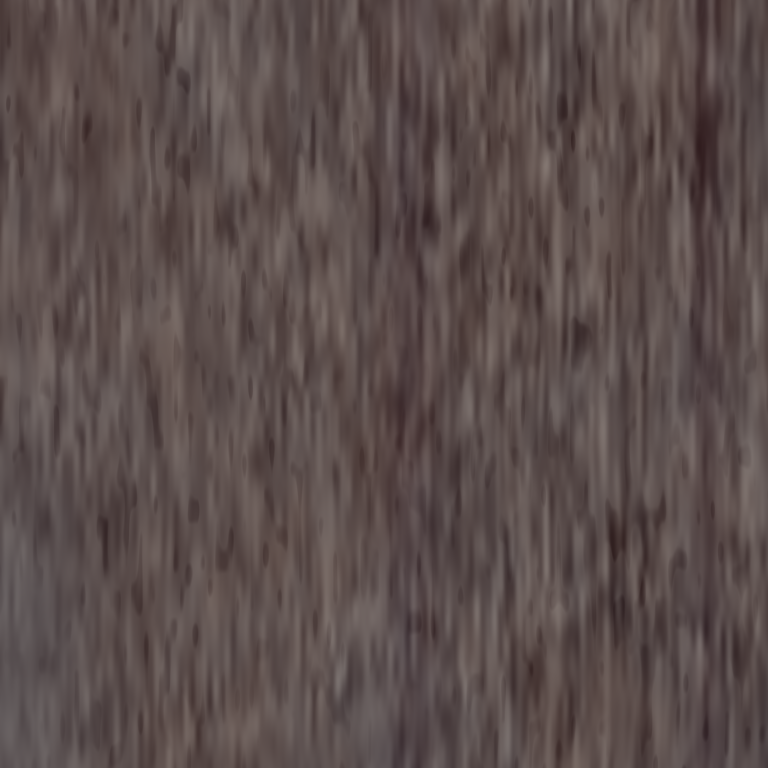
Reproduce this texture procedurally as a Shadertoy shader.

```glsl
#define BASE_COLOR vec3(0.360, 0.307, 0.298)
#define TONE_SLOPE vec3(1.00, 1.06, 1.00)
#define WARM_TINT vec3(0.014, 0.000, -0.010)
#define COOL_TINT vec3(0.000, 0.020, 0.032)
#define BAND_TINT vec3(0.000, -0.004, 0.007)
#define STREAK_DEPTH 0.066
#define FIBER_DEPTH 0.046
#define LINE_DEPTH 0.064
#define BLOTCH_DEPTH 0.034
#define PORE_DEPTH 0.075
#define BAND_DEPTH 0.044

// Integer hash of a lattice cell, 0 to 1
float hash(ivec2 cell, int seed) {
    uint h = uint(cell.x) * 1597334677u ^ uint(cell.y) * 3812015801u;
    h ^= uint(seed) * 2654435769u;
    h = (h ^ (h >> 16)) * 2246822519u;
    h = (h ^ (h >> 13)) * 3266489917u;
    h ^= h >> 16;
    return float(h >> 8) / 16777216.0;
}

// One column of noise; a random shift keeps the rows from lining up
float column(int x, float y, int seed) {
    y += 17.0 * hash(ivec2(x, 911), seed);
    int row = int(floor(y));
    float f = smoothstep(0.0, 1.0, fract(y));
    return mix(hash(ivec2(x, row), seed), hash(ivec2(x, row + 1), seed), f);
}

// Stretched grain, -1 to 1
float grain(vec2 p, vec2 frequency, int seed) {
    p *= frequency;
    int x = int(floor(p.x));
    float f = smoothstep(0.0, 1.0, fract(p.x));
    return 2.0 * mix(column(x, p.y, seed), column(x + 1, p.y, seed), f) - 1.0;
}

// Soft vertical stripe
float stripe(float x, float center, float halfWidth) {
    float d = (x - center) / halfWidth;
    return exp(-d * d);
}

void mainImage(out vec4 fragColor, in vec2 fragCoord) {
    vec2 uv = fragCoord / iResolution.xy;

    // Gentle sideways drift of the fibers
    vec2 p = uv;
    p.x += 0.003 * grain(uv, vec2(5.0, 6.0), 1);

    // Long straight lines gather on the right, short flecks on the left
    float lined = smoothstep(0.45, 0.65, uv.x);
    float streaks = grain(p, vec2(132.0, 23.0), 2);
    float fibers = grain(p, vec2(66.0, 15.0), 3);
    float lines = grain(uv, vec2(124.0, 4.5), 4);
    float blotches = 0.6 * grain(p, vec2(13.0, 9.0), 5)
                   + 0.5 * grain(p, vec2(27.0, 15.0), 6);

    // Streaks fade in and out in patches
    float patchiness = 1.0 + 0.5 * grain(p, vec2(11.0, 10.0), 12);

    // Dark pores in loose clusters
    float cluster = 0.6 + 0.4 * grain(p, vec2(9.0, 6.0), 7);
    float pores = cluster * smoothstep(0.35, 0.80, grain(p, vec2(110.0, 25.0), 8));

    // Broad dark bands
    float bands = stripe(p.x, 0.535, 0.040) + 0.9 * stripe(p.x, 0.920, 0.026)
                + 0.4 * stripe(p.x, 0.080, 0.060) * uv.y;
    bands *= 0.90 + 0.30 * grain(p, vec2(14.0, 6.0), 9);

    float tone = 0.008
               + STREAK_DEPTH * patchiness * mix(0.85, 0.95, lined) * streaks
               + FIBER_DEPTH * mix(1.0, 0.8, lined) * fibers
               + LINE_DEPTH * mix(0.35, 1.0, lined) * lines
               + BLOTCH_DEPTH * blotches
               - PORE_DEPTH * pores
               - BAND_DEPTH * bands;

    // Warm patches near the top, grey sheen at the lower left
    float warmth = 0.6 * grain(p, vec2(8.0, 5.0), 10)
                 + 0.5 * grain(p, vec2(36.0, 12.0), 11)
                 + 0.6 * (uv.y - 0.5) + 0.4 * stripe(uv.x, 0.80, 0.10) * uv.y;
    float sheen = (1.0 - smoothstep(0.0, 0.24, uv.x)) * (1.0 - smoothstep(0.15, 0.70, uv.y));

    vec3 color = BASE_COLOR + TONE_SLOPE * tone * (1.0 - 0.35 * sheen);
    color += WARM_TINT * warmth * (1.0 - 0.7 * sheen);
    color += COOL_TINT * sheen + BAND_TINT * bands;
    fragColor = vec4(clamp(color, 0.0, 1.0), 1.0);
}
```
